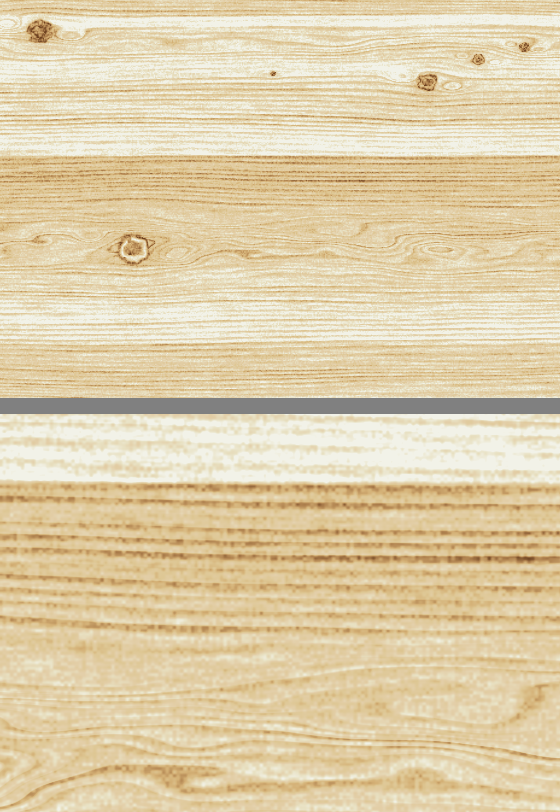
Top: the whole. Bottom: its middle third, enlarged.
This texture is drawn by a WebGL 2 fragment shader. Its source:

```glsl
#version 300 es
precision highp float;

uniform vec2 u_resolution;
out vec4 fragColor;

float hash(vec2 p) {
    vec3 q = fract(vec3(p.xyx) * 0.1031);
    q += dot(q, q.yzx + 33.33);
    return fract((q.x + q.y) * q.z);
}

float noise(vec2 p) {
    vec2 cell = floor(p), f = fract(p);
    f = f * f * (3.0 - 2.0 * f);
    return mix(mix(hash(cell), hash(cell + vec2(1, 0)), f.x),
               mix(hash(cell + vec2(0, 1)), hash(cell + vec2(1, 1)), f.x), f.y);
}

float fbm(vec2 p) {
    return 0.6 * noise(p) + 0.28 * noise(p * 2.1 + 7.3) + 0.12 * noise(p * 4.3 + 19.1);
}

float bell(float x, float width) {
    return exp(-x * x / (width * width));
}

// Centre, radius and strength of the pale inner ring
const vec4 KNOTS[6] = vec4[6](
    vec4(0.101, 0.921, 0.032, 0.0), vec4(1.075, 0.793, 0.025, 0.3),
    vec4(1.203, 0.850, 0.016, 0.3), vec4(1.317, 0.881, 0.014, 0.0),
    vec4(0.337, 0.374, 0.042, 1.0), vec4(0.687, 0.815, 0.007, 0.0));

// Lower edge, half blend width and tone of each band, from the top down
const vec3 BANDS[11] = vec3[11](
    vec3(0.964, 0.006, 0.2), vec3(0.930, 0.012, 1.5), vec3(0.852, 0.020, 0.7),
    vec3(0.790, 0.020, 1.5), vec3(0.685, 0.015, 0.6), vec3(0.610, 0.003, 3.2),
    vec3(0.500, 0.060, 2.5), vec3(0.350, 0.060, 1.7), vec3(0.240, 0.050, 0.7),
    vec3(0.140, 0.006, 2.1), vec3(0.030, 0.040, 1.7));

const vec3 WOOD[7] = vec3[7](
    vec3(0.95, 0.95, 0.91), vec3(0.91, 0.88, 0.76), vec3(0.89, 0.81, 0.66),
    vec3(0.87, 0.78, 0.58), vec3(0.83, 0.69, 0.46), vec3(0.69, 0.51, 0.31),
    vec3(0.43, 0.26, 0.13));

float bandTone(float y) {
    float tone = 2.2;
    for (int i = 0; i < 11; i++) {
        vec3 b = BANDS[i];
        tone = mix(tone, b.z, 1.0 - smoothstep(b.x - b.y, b.x + b.y, y));
    }
    return tone;
}

// Height field whose contours are the growth lines
float grainField(vec2 p) {
    float v = p.y + 0.02 * (fbm(p * vec2(1.8, 4.0)) - 0.5);
    float figure = bell(p.y - 0.39, 0.06) + 0.45 * bell(p.y - 0.885, 0.025);
    v += 0.2 * figure * (fbm(p * vec2(3.6, 13.0) + 4.0) - 0.5);
    for (int i = 0; i < 6; i++) {
        vec4 k = KNOTS[i];
        vec2 d = p - k.xy;
        float bulge = 1.3 * k.z * k.z;
        v -= d.y * bulge / (dot(d * vec2(0.6, 1.0), d * vec2(0.6, 1.0)) + bulge);
        // Closed eyes on both sides
        for (float side = -1.0; side < 2.0; side += 2.0) {
            vec2 e = (d - k.z * vec2(side * 2.5, -side * 0.5)) / k.z;
            v += 1.2 * k.z * bell(e.x, 1.3) * bell(e.y, 0.55);
        }
    }
    return v;
}

float growthLines(float u, float x) {
    float f = fract(u), id = floor(u);
    float line = smoothstep(0.25, 0.78, f) * (1.0 - smoothstep(0.82, 1.0, f));
    float strength = mix(0.25, 1.0, hash(vec2(id, 3.0)));
    strength *= 0.45 + 1.1 * noise(vec2(x * 4.0, id * 5.7));
    return line * strength * (1.0 - smoothstep(0.45, 1.0, fwidth(u)));
}

float addKnots(float tone, vec2 p) {
    for (int i = 0; i < 6; i++) {
        vec4 k = KNOTS[i];
        vec2 d = (p - k.xy) / k.z;
        float r = length(d * vec2(0.9, 1.05)) + 0.35 * (noise(d * 2.5 + k.xy * 40.0) - 0.5);
        tone += 1.9 * bell(d.x, 1.5) * bell(d.y, 1.1);
        float core = 5.1 + 0.5 * sin(r * 16.0) + 1.6 * (noise(d * 4.0 + 9.0) - 0.5);
        core -= 5.0 * k.w * bell(r - 0.55, 0.11) * smoothstep(0.15, 0.45, noise(d * 3.5 + 2.0));
        tone = mix(tone, core, 1.0 - smoothstep(0.75, 1.1, r));
    }
    return tone;
}

vec3 woodColor(float tone) {
    vec3 color = WOOD[0];
    for (int i = 0; i < 6; i++)
        color = mix(color, WOOD[i + 1], clamp(tone - float(i), 0.0, 1.0));
    return color;
}

void main() {
    vec2 p = gl_FragCoord.xy / u_resolution.y;
    float edgeY = p.y + 0.005 * (noise(vec2(p.x * 4.0, 2.0)) - 0.5);
    float tone = bandTone(edgeY) + 0.9 * (fbm(p * vec2(2.0, 14.0) + 11.0) - 0.5);

    // Growth lines and the board joint
    float v = grainField(p);
    float u = v * 80.0 + 1.8 * noise(vec2(p.x * 0.8, v * 20.0));
    tone += 2.7 * growthLines(u, p.x) - 0.65;
    tone += 0.7 * bell(edgeY - 0.608, 0.003);

    // Fine fibres, with the darkest lines held back
    tone += 1.4 * (noise(vec2(p.x * 12.0, v * 210.0)) - 0.5);
    tone += 1.2 * (noise(p * vec2(50.0, 340.0)) - 0.5);
    tone = min(tone, 3.9 + 0.4 * (tone - 3.9));

    // Knots and speckle
    tone = addKnots(tone, p);
    tone += 1.6 * (noise(p * 330.0 + 5.0) - 0.5);

    fragColor = vec4(woodColor(tone), 1.0);
}
```
